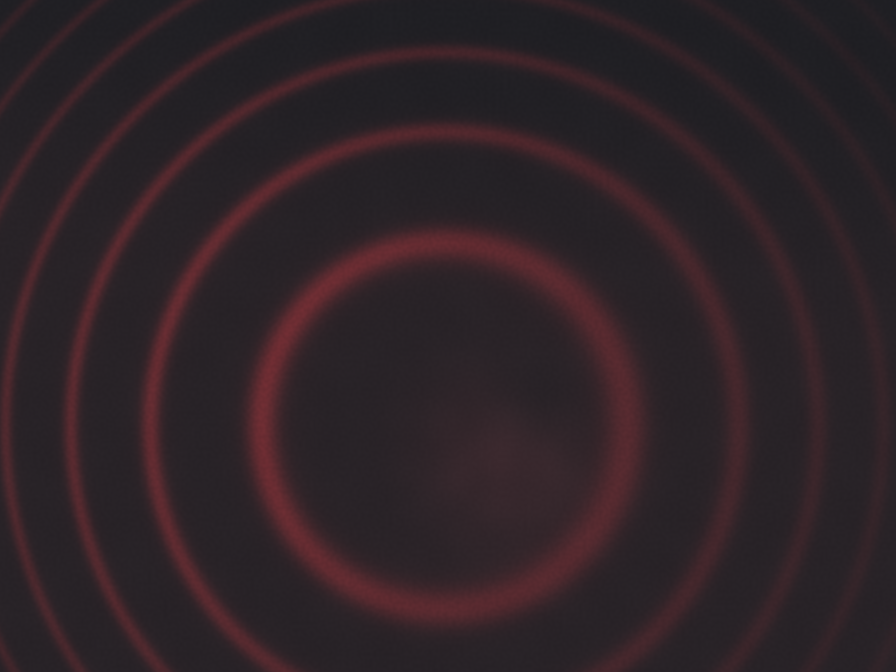
A WebGL 1 fragment shader for this background:

```glsl
precision highp float;
// Soft red interference rings with a faint off-centre glow on a dark plum field.

uniform vec2 u_resolution;

const vec3 FIELD_LOW = vec3(0.155, 0.135, 0.152);
const vec3 FIELD_HIGH = vec3(0.120, 0.120, 0.137);
const vec3 RING_TINT = vec3(1.0, 0.15, 0.17);
const vec3 GLOW_TINT = vec3(1.0, 0.32, 0.36);

const vec2 RING_CENTER = vec2(-0.005, 0.366);
const float FIRST_RADIUS_SQ = 0.0743;
const float RING_SPACING_SQ = 0.1176;
const vec2 DIM_DIRECTION = vec2(0.93, -0.37);

vec2 hashGradient(vec2 cell) {
  float angle = 6.2832 * fract(sin(dot(cell, vec2(127.1, 311.7))) * 43758.5);
  return vec2(cos(angle), sin(angle));
}

float gradientNoise(vec2 p) {
  vec2 cell = floor(p);
  vec2 f = p - cell;
  vec2 u = f * f * f * (f * (f * 6.0 - 15.0) + 10.0);
  float a = dot(hashGradient(cell), f);
  float b = dot(hashGradient(cell + vec2(1.0, 0.0)), f - vec2(1.0, 0.0));
  float c = dot(hashGradient(cell + vec2(0.0, 1.0)), f - vec2(0.0, 1.0));
  float d = dot(hashGradient(cell + vec2(1.0, 1.0)), f - vec2(1.0, 1.0));
  return mix(mix(a, b, u.x), mix(c, d, u.x), u.y);
}

float gaussian(float distance, float width) {
  float t = distance / width;
  return exp(-0.5 * t * t);
}

// Equal steps in squared radius crowd and thin the rings outward.
float ringProfile(vec2 p, float width) {
  float phase = (dot(p, p) - FIRST_RADIUS_SQ) / RING_SPACING_SQ;
  float offset = abs(phase - floor(phase + 0.5));
  return 0.92 * gaussian(offset, width) + 0.08 * gaussian(offset, 2.2 * width);
}

// Rings fade with distance and toward the lower right.
float ringStrength(vec2 p, float tilt) {
  return 0.26 * exp(-2.5 * dot(p, p) - 0.9 * tilt);
}

// A blurred blob with a bite from its upper right makes a crescent.
float crescentGlow(vec2 p) {
  float blob = gaussian(length(p - vec2(0.094, -0.052)), 0.088);
  float bite = gaussian(length(p - vec2(0.137, 0.035)), 0.050);
  return 0.075 * blob - 0.030 * bite;
}

vec3 fieldColor(vec2 p) {
  float height = smoothstep(0.15, 0.68, p.y + 0.12 * p.x);
  return mix(FIELD_LOW, FIELD_HIGH, height);
}

void main() {
  vec2 canvas = (gl_FragCoord.xy - vec2(0.5 * u_resolution.x, 0.0)) / u_resolution.y;
  vec2 p = canvas - RING_CENTER;
  float tilt = dot(p, DIM_DIRECTION);

  // Fine grain and broad mottling
  float grain = gradientNoise(canvas * 170.0);
  float mottle = gradientNoise(canvas * 16.0);

  // Rings broaden on their dim side
  float width = mix(0.075, 0.100, smoothstep(-0.25, 0.30, tilt));
  float rings = ringProfile(p, width) * ringStrength(p, tilt);
  rings *= 1.0 + 0.10 * grain;

  vec3 color = fieldColor(p);
  color += RING_TINT * rings;
  color += GLOW_TINT * crescentGlow(p) * (1.0 + 0.30 * mottle);
  color += 0.008 * grain + 0.005 * mottle;
  gl_FragColor = vec4(color, 1.0);
}
```
